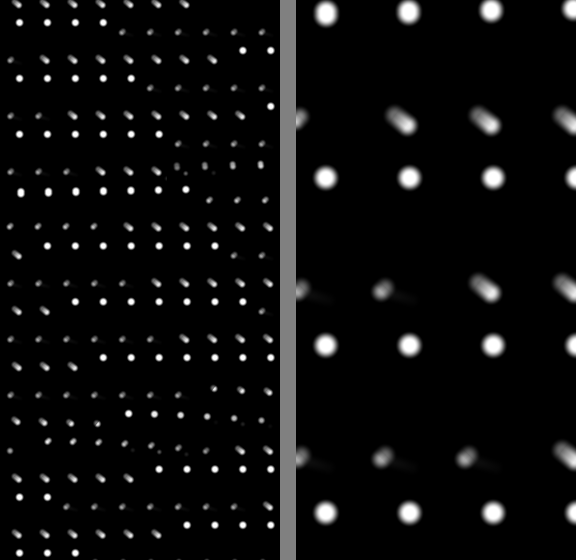
Left: the whole. Right: its middle third, enlarged.
Give the GLSL for this pattern, as a Shadertoy shader.

```glsl
#define COLUMNS 10.0
#define CELLS_PER_WIDTH 10.03
#define CYCLE 21.0
#define RUN 7.0
#define DOT_POS vec2(0.70, 0.81)
#define COMET_POS vec2(0.674, 0.185)
#define FAINT_POS vec2(0.36, 0.17)
#define COMET_TAIL vec2(-0.15, -0.12)
#define FAINT_TAIL vec2(0.05, -0.05)
#define COMPANION vec2(0.31, 0.21)
#define SLIDE vec2(-0.34, 0.34)

const int DOT = 0, COMET = 1, FAINT = 2;

// Soft tapered stroke: x of gain is the head, y the tail
float blob(vec2 p, vec2 head, vec2 tail, float inner, float outer, vec2 gain) {
    vec2 q = p - head;
    float h = clamp(dot(q, tail) / max(dot(tail, tail), 1e-5), 0.0, 1.0);
    float d = length(q - tail * h);
    return mix(gain.x, gain.y, h) * (1.0 - smoothstep(inner, outer, d));
}

// Curved path between the dot and faint positions
vec2 slide(float t) {
    return SLIDE * vec2(1.0 - (1.0 - t) * (1.0 - t), t * t);
}

// Position offset during the two disturbed cycles
vec2 drift(int kind, bool slip, bool swap, float t) {
    float late = step(0.45, t);
    if (slip) {
        if (kind == DOT) return mix(vec2(0.05, 0.06), vec2(-0.04, -0.02), t);
        if (kind == COMET) return late * vec2(-0.33, -0.12 - 0.12 * t);
        return mix(vec2(0.12, 0.02), vec2(-0.02, -0.04), late);
    }
    if (swap) {
        if (kind == DOT) return slide((t * 6.0 + 1.0) / RUN);
        if (kind == COMET) return vec2(-0.18 * t * t, -0.26 * (1.0 - t) * (1.0 - t));
        return slide(t) - SLIDE;
    }
    return vec2(0.0);
}

float mark(vec2 p, int kind, float index) {
    // Place of this cell within its run of seven
    float start = kind == DOT ? -3.0 : kind == COMET ? 0.0 : 14.0;
    float block = floor((index - start + 0.5) / CYCLE);
    float place = index - start - block * CYCLE;
    if (place > RUN - 0.5) return 0.0;

    float t = place / (RUN - 1.0);
    float phase = mod(block, 8.0);
    bool slip = abs(phase - 3.0) < 0.5;
    bool swap = abs(phase - 7.0) < 0.5;
    p -= drift(kind, slip, swap, t);

    // Second small spot while a mark splits
    float split = 0.0;
    if (swap && kind != COMET) split = kind == DOT ? 0.14 : 0.35;
    if (slip && kind == COMET) split = 0.4;
    split *= max(0.0, 1.0 - 4.0 * abs(t - (slip ? 0.5 : 0.67)));

    if (kind == DOT) {
        float fade = swap ? t : 0.0;
        vec2 stretch = slip ? vec2(0.0, 0.07 * (1.0 - t)) : vec2(0.0);
        float spot = blob(p, DOT_POS, stretch, 0.06 - 0.04 * fade,
                          0.175 - 0.02 * fade, vec2(1.0 - 0.38 * fade));
        return spot + blob(p, DOT_POS + COMPANION, vec2(0.0), 0.0, 0.12, vec2(split));
    }
    if (kind == COMET) {
        vec2 tail = COMET_TAIL;
        vec2 gain = vec2(0.92, 0.42);
        if (swap) tail *= 0.2 + 0.6 * sin(3.14159 * t);
        if (slip && t > 0.45) {
            tail = vec2(-0.01, -0.08);
            gain = vec2(0.1 + 0.75 * t, 0.75 * t);
        }
        return blob(p, COMET_POS, tail, 0.025, 0.155, gain)
             + blob(p, COMET_POS + COMPANION, vec2(0.0), 0.0, 0.12, vec2(split));
    }

    // Faint spot with a barely visible streak
    vec2 gain = vec2(0.66, 0.42);
    if (swap) gain = vec2(mix(0.95, 0.6, t), mix(0.8, 0.4, t));
    if (slip) gain = vec2(0.78, 0.55);
    float spot = blob(p, FAINT_POS, FAINT_TAIL, 0.01, 0.145, gain);
    float streak = slip || swap ? 0.0 : 0.06;
    return spot + blob(p, FAINT_POS + vec2(0.1, 0.02), vec2(0.27, 0.08),
                       0.0, 0.11, vec2(streak, 0.4 * streak))
         + blob(p, FAINT_POS + COMPANION, vec2(0.0), 0.0, 0.12, vec2(split));
}

void mainImage(out vec4 fragColor, in vec2 fragCoord) {
    // Square cells counted from the upper left
    vec2 p = vec2(fragCoord.x, iResolution.y - fragCoord.y) / iResolution.x * CELLS_PER_WIDTH;
    vec2 cell = floor(p);
    float light = 0.0;

    // Include adjacent rows because marks can cross cell borders
    for (int j = -1; j <= 1; j++) {
        vec2 id = cell + vec2(0.0, float(j));
        for (int kind = DOT; kind <= FAINT; kind++)
            light += mark(p - id, kind, id.y * COLUMNS + id.x);
    }
    fragColor = vec4(vec3(clamp(light, 0.0, 1.0)), 1.0);
}
```
